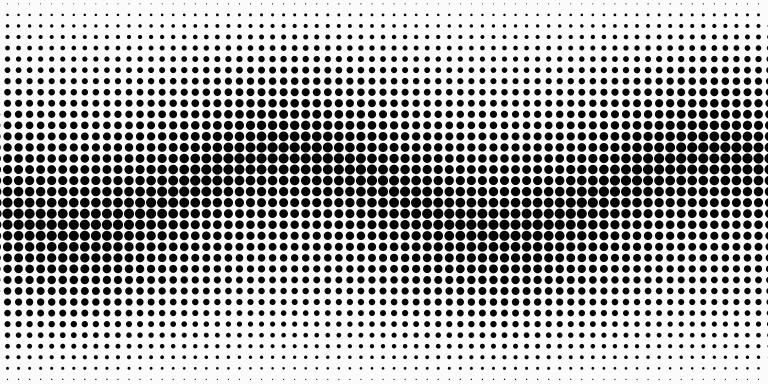
This pattern is drawn by a Shadertoy shader. Its source:

```glsl
// Halftone dot grid whose dots swell toward a horizontal sine wave.
#define PITCH 0.02876
#define GRID_ORIGIN vec2(0.0196, 0.0121)
#define MAX_RADIUS 0.0133
#define WAVE_MID 0.505
#define WAVE_HEIGHT 0.108
#define WAVE_PERIOD 1.117
#define WAVE_CREST 0.747
#define EDGE_MARGIN 0.006
#define SWELL_POWER 0.5
#define PAPER vec3(0.985)
#define INK vec3(0.02)

const float TAU = 6.2831853;

// Height of the darkest band at a given x
float waveHeight(float x) {
    return WAVE_MID + WAVE_HEIGHT * cos(TAU * (x - WAVE_CREST) / WAVE_PERIOD);
}

// Dots grow from nothing at the top and bottom to full size on the wave
float dotRadius(vec2 center) {
    float crest = waveHeight(center.x);
    float below = (center.y - EDGE_MARGIN) / (crest - EDGE_MARGIN);
    float above = (1.0 - EDGE_MARGIN - center.y) / (1.0 - EDGE_MARGIN - crest);
    float swell = clamp(min(below, above), 0.0, 1.0);
    return MAX_RADIUS * pow(swell, SWELL_POWER);
}

void mainImage(out vec4 fragColor, in vec2 fragCoord) {
    // Canvas units: the height is one
    vec2 p = fragCoord / iResolution.y;
    float pixel = 1.0 / iResolution.y;

    // Nearest dot of the square grid
    vec2 cell = floor((p - GRID_ORIGIN) / PITCH + 0.5);
    vec2 center = GRID_ORIGIN + cell * PITCH;

    // Antialiased disc, with dots below a pixel fading out
    float radius = dotRadius(center);
    float edge = length(p - center) - radius;
    float ink = clamp(0.5 - edge / pixel, 0.0, 1.0);
    ink *= clamp(2.0 * radius / pixel, 0.0, 1.0);

    fragColor = vec4(mix(PAPER, INK, ink), 1.0);
}
```
